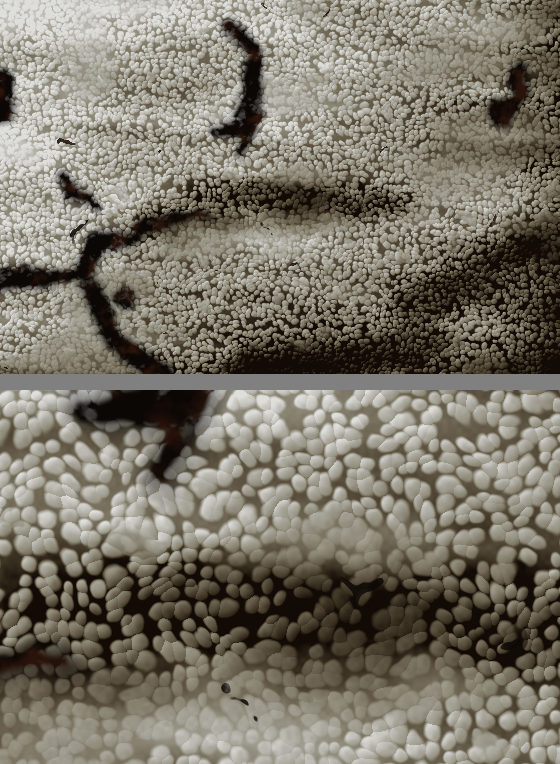
Top: the whole. Bottom: its middle third, enlarged.
A Shadertoy shader for this texture:

```glsl
const float GRAINS = 74.0;         // grain cells per canvas height
const float LUMPS = 21.0;          // cells of the rare larger lumps
const float SPECKS = 9.0;          // cells of the dark debris
const float CRACK_WARP = 0.036;
const float GRAIN_DEEP = 0.66;     // grain contrast in shade
const float GRAIN_FLAT = 0.30;     // grain contrast in full light
const vec2 LIGHT_DIR = vec2(-0.6, 0.8);
const vec3 PIT = vec3(0.045, 0.028, 0.018);
const vec3 BARK = vec3(0.23, 0.10, 0.05);
const vec3 TONES[6] = vec3[6](
    vec3(0.07, 0.045, 0.02), vec3(0.24, 0.20, 0.14), vec3(0.40, 0.36, 0.29),
    vec3(0.54, 0.52, 0.45), vec3(0.67, 0.66, 0.62), vec3(0.87, 0.87, 0.86));

vec3 hash3(vec2 p) {
    vec3 q = fract(p.xyx * vec3(0.1031, 0.1030, 0.0973));
    q += dot(q, q.yxz + 33.33);
    return fract((q.xxy + q.yzz) * q.zyx);
}

float noise(vec2 p) {
    vec2 i = floor(p), f = fract(p);
    f = f * f * (3.0 - 2.0 * f);
    float low = mix(hash3(i).x, hash3(i + vec2(1, 0)).x, f.x);
    float high = mix(hash3(i + vec2(0, 1)).x, hash3(i + vec2(1, 1)).x, f.x);
    return mix(low, high, f.y);
}

float fbm(vec2 p) {
    float sum = 0.0, amp = 0.5;
    for (int i = 0; i < 4; i++) {
        sum += amp * noise(p);
        p = mat2(1.6, 1.2, -1.2, 1.6) * p + 7.3;
        amp *= 0.5;
    }
    return sum / 0.9375;
}

// Highest dome at p: xy = offset from its centre over radius, z = height, w = random
vec4 domes(vec2 p, float density, vec2 radii) {
    vec4 best = vec4(0, 0, -1, 0);
    vec2 cell = floor(p);
    for (int y = -1; y <= 1; y++)
    for (int x = -1; x <= 1; x++) {
        vec2 id = cell + vec2(x, y);
        vec3 r = hash3(id);
        vec3 s = hash3(id + 71.7);
        if (s.x > density) continue;
        vec2 o = (p - id - 0.5 - 0.8 * (r.xy - 0.5)) / mix(radii.x, radii.y, r.z);
        float h = 1.0 - dot(o, o);
        if (h > best.z) best = vec4(o, h, s.y);
    }
    return best;
}

// Distance to a segment whose half width runs from w.x to w.y
float stroke(vec2 p, vec2 a, vec2 b, vec2 w) {
    vec2 ab = b - a;
    float t = clamp(dot(p - a, ab) / dot(ab, ab), 0.0, 1.0);
    return length(p - a - ab * t) - mix(w.x, w.y, t);
}

float cracks(vec2 p) {
    // forked crack at lower left
    float d = stroke(p, vec2(-0.05, 0.255), vec2(0.20, 0.265), vec2(0.028, 0.016));
    d = min(d, stroke(p, vec2(0.22, 0.27), vec2(0.26, 0.35), vec2(0.022, 0.026)));
    d = min(d, stroke(p, vec2(0.26, 0.35), vec2(0.37, 0.37), vec2(0.022, 0.012)));
    d = min(d, stroke(p, vec2(0.38, 0.395), vec2(0.56, 0.425), vec2(0.022, 0.006)));
    d = min(d, stroke(p, vec2(0.23, 0.24), vec2(0.30, 0.10), vec2(0.02, 0.025)));
    d = min(d, stroke(p, vec2(0.30, 0.10), vec2(0.42, 0.0), vec2(0.02, 0.03)));
    d = min(d, stroke(p, vec2(0.32, 0.20), vec2(0.34, 0.205), vec2(0.022)));
    // upright gash and its small neighbour
    d = min(d, stroke(p, vec2(0.61, 0.93), vec2(0.68, 0.87), vec2(0.014, 0.016)));
    d = min(d, stroke(p, vec2(0.68, 0.87), vec2(0.67, 0.70), vec2(0.010, 0.038)));
    d = min(d, stroke(p, vec2(0.58, 0.655), vec2(0.66, 0.66), vec2(0.01, 0.03)));
    d = min(d, stroke(p, vec2(0.67, 0.66), vec2(0.65, 0.59), vec2(0.022, 0.010)));
    d = min(d, stroke(p, vec2(0.16, 0.53), vec2(0.19, 0.48), vec2(0.008, 0.015)));
    d = min(d, stroke(p, vec2(0.19, 0.48), vec2(0.26, 0.44), vec2(0.014, 0.006)));
    // holes at the sides
    d = min(d, stroke(p, vec2(0.0, 0.78), vec2(0.01, 0.69), vec2(0.034, 0.022)));
    d = min(d, stroke(p, vec2(1.38, 0.81), vec2(1.395, 0.75), vec2(0.016, 0.020)));
    return min(d, stroke(p, vec2(1.395, 0.74), vec2(1.34, 0.70), vec2(0.012, 0.036)));
}

float valleys(vec2 p) {
    float d = stroke(p, vec2(0.40, 0.40), vec2(0.66, 0.47), vec2(0.015));
    d = min(d, stroke(p, vec2(0.66, 0.47), vec2(1.05, 0.46), vec2(0.015, 0.0)));
    d = min(d, stroke(p, vec2(1.12, 0.18), vec2(1.40, 0.33), vec2(0.025, 0.01)));
    d = min(d, stroke(p, vec2(0.65, 0.0), vec2(1.15, 0.08), vec2(0.015)));
    return exp(-pow(max(d, 0.0) / 0.05, 2.0));
}

vec3 toneRamp(float level) {
    float t = clamp((level - 0.07) / 0.155, 0.0, 4.999);
    int i = int(t);
    return mix(TONES[i], TONES[i + 1], fract(t));
}

void mainImage(out vec4 fragColor, in vec2 fragCoord) {
    vec2 p = fragCoord / iResolution.y;
    float pixel = 1.0 / iResolution.y;
    vec2 warp = vec2(fbm(p * 17.0), fbm(p * 17.0 + 40.0)) - 0.5;

    // broad light, shade and horizontal ridges
    float light = 0.83 - 0.18 * p.x - 0.21 * (1.0 - p.y);
    light += 0.26 * (fbm(p * vec2(2.5, 7.0) + 3.0) - 0.5);
    light += 0.17 * (noise(vec2(p.x * 3.0, p.y * 27.0 + p.x * 2.0)) - 0.5);
    light += 0.13 * exp(-pow((p.y - 0.24 - 0.15 * p.x) / 0.06, 2.0)) * smoothstep(0.4, 0.9, p.x);
    light -= 0.25 * smoothstep(1.3, 1.55, p.x) + 0.22 * smoothstep(0.12, -0.04, p.y);
    light -= 0.33 * valleys(p + 0.07 * warp);

    // grains and lumps
    vec4 grain = domes(p * GRAINS + 2.0 * warp, 0.94, vec2(0.50, 0.78));
    float body = smoothstep(-0.1, 0.65, grain.z);
    float grainLight = body * (0.72 + 0.34 * dot(grain.xy, LIGHT_DIR) + 0.2 * (grain.w - 0.5));
    float powder = smoothstep(0.53, 0.72, fbm(p * vec2(4.0, 8.0) + 19.0));
    float contrast = mix(GRAIN_DEEP, GRAIN_FLAT, smoothstep(0.3, 0.85, light));
    float level = light + contrast * (1.0 - 0.65 * powder) * (grainLight - 0.53);
    vec4 lump = domes(p * LUMPS + 1.5 * warp, 0.09, vec2(0.25, 0.5));
    float lumpLight = light + 0.06 + 0.16 * dot(lump.xy, LIGHT_DIR);
    level = mix(level, lumpLight, 0.7 * smoothstep(0.0, 0.35, lump.z));
    level += 0.05 * (noise(p * 230.0) - 0.5);
    vec3 color = toneRamp(level);

    // cracks with grainy rims, and scattered debris
    float gap = cracks(p + CRACK_WARP * warp) - 0.005 * (0.5 - body);
    color *= 1.0 - 0.4 * smoothstep(0.022, 0.0, gap);
    vec4 speck = domes(p * SPECKS + 1.2 * warp, 0.13, vec2(0.04, 0.10));
    float crumbs = smoothstep(0.63, 0.75, fbm(p * 45.0 + 11.0));
    vec3 bark = mix(PIT, BARK, 0.65 * smoothstep(0.42, 0.75, fbm(p * 28.0)));
    bark = mix(bark, color * 0.75, 0.6 * crumbs);
    float opening = smoothstep(0.004 + pixel, -0.004 - pixel, gap);
    opening = max(opening, 0.85 * smoothstep(0.0, 0.4, speck.z));
    fragColor = vec4(mix(color, bark, opening), 1.0);
}
```
